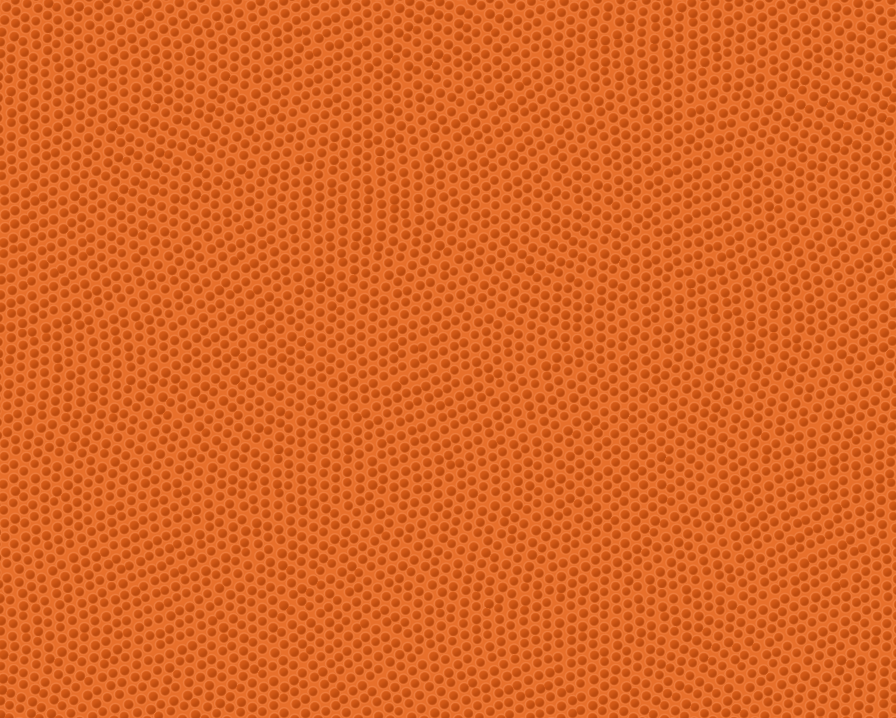
A Shadertoy shader for this texture:

```glsl
// Orange pebbled ball leather: small dark round pebbles with soft light lips.

// Integer hash of a lattice cell, two values in 0..1
vec2 hash2(vec2 cell) {
    uvec2 h = uvec2(ivec2(cell) + 4096);
    h = h * 1664525u + 1013904223u;
    h.x += h.y * 1664525u;
    h.y += h.x * 1664525u;
    h ^= h >> 16u;
    h.x += h.y * 1664525u;
    h.y += h.x * 1664525u;
    h ^= h >> 16u;
    return vec2(h & 65535u) / 65535.0;
}

// Sum of shear waves: bends the rows while keeping the density even
vec2 bend(vec2 p) {
    vec2 shift = vec2(0.0);
    for (int i = 0; i < 4; i++) {
        float k = float(i);
        float angle = 0.35 + k * 0.83;
        vec2 dir = vec2(cos(angle), sin(angle));
        float wave = sin(dot(p, dir) * (0.23 + 0.05 * k) + k * 2.1);
        shift += vec2(-dir.y, dir.x) * wave * (0.55 - 0.06 * k);
    }
    return shift;
}

// Offset from the nearest pebble centre in xy, its radius in z
vec3 nearestPebble(vec2 p) {
    vec2 q = p - bend(p - bend(p));
    float column = round(q.x / 0.866);
    vec3 nearest = vec3(9.0, 9.0, 0.3);
    for (int i = -2; i <= 2; i++) {
        float x = column + float(i);
        float stagger = 0.5 * mod(x, 2.0);
        float row = round(q.y - stagger);
        for (int j = -1; j <= 1; j++) {
            vec2 cell = vec2(x, row + float(j));
            vec2 rnd = hash2(cell);
            vec2 site = vec2(x * 0.866, cell.y + stagger);
            vec2 offset = p - site - bend(site) - (rnd - 0.5) * 0.24;
            if (dot(offset, offset) < dot(nearest.xy, nearest.xy))
                nearest = vec3(offset, 0.345 + 0.03 * (rnd.x - rnd.y));
        }
    }
    return nearest;
}

void mainImage(out vec4 fragColor, in vec2 fragCoord) {
    // One unit is the spacing between pebbles
    vec2 p = fragCoord / iResolution.x * 72.0;
    float pixel = 72.0 / iResolution.x;
    vec3 pebble = nearestPebble(p);
    float edge = length(pebble.xy) - pebble.z;
    float lit = dot(pebble.xy, vec2(-0.6, 0.8)) / pebble.z;

    // Ground with a pale lip around each pebble
    vec3 ground = vec3(0.908, 0.435, 0.165);
    vec3 lipColor = vec3(0.935, 0.495, 0.25);
    float lip = smoothstep(0.0, 0.07, edge) * (1.0 - smoothstep(0.09, 0.2, edge));
    vec3 color = mix(ground, lipColor, lip * (0.7 + 0.2 * clamp(lit, -1.0, 1.0)));

    // Pebble face, darker on its lower right
    vec3 face = mix(vec3(0.735, 0.295, 0.06), vec3(0.83, 0.35, 0.085),
                    smoothstep(-0.6, 0.7, lit));
    float soft = max(0.08, 0.6 * pixel);
    color = mix(color, face, 1.0 - smoothstep(-soft, soft, edge));

    fragColor = vec4(color, 1.0);
}
```
